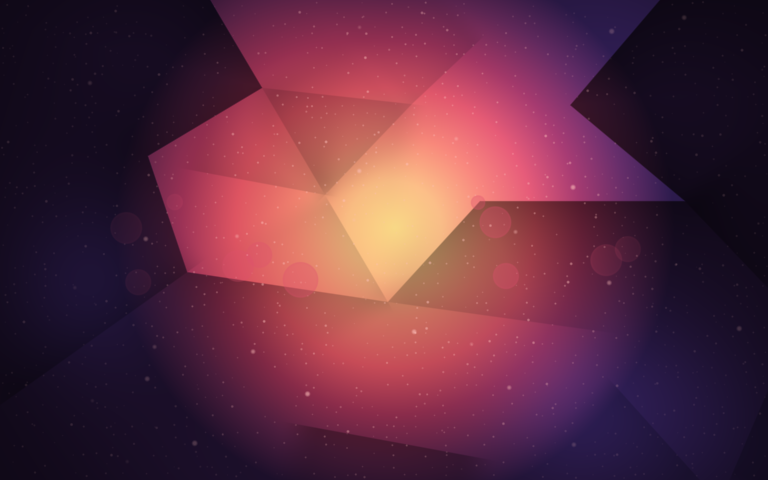
A Shadertoy shader for this background:

```glsl
#define GLOW_CENTER vec2(0.823, 0.525)
#define RAMP_STEP 0.097
#define FACET_FADE 0.26
#define CREASE_FADE 0.12
#define INNER_CREASE 0.13
#define OUTER_CREASE 0.32
#define BOKEH_TINT vec3(0.87, 0.31, 0.43)
#define HAZE_COLOR vec3(0.07, 0.055, 0.16)
#define STAR_COLOR vec3(1.0, 0.76, 0.74)

// Glow colours from the core outward
const vec3 RAMP[7] = vec3[7](
    vec3(0.99, 0.86, 0.52), vec3(0.99, 0.75, 0.51), vec3(0.96, 0.52, 0.44),
    vec3(0.87, 0.33, 0.38), vec3(0.60, 0.19, 0.32), vec3(0.34, 0.13, 0.27),
    vec3(0.12, 0.065, 0.18));

// Outline of the lit facet
const vec2 FACET[9] = vec2[9](
    vec2(0.402, 1.06), vec2(0.546, 0.817), vec2(0.308, 0.675),
    vec2(0.390, 0.433), vec2(0.808, 0.371), vec2(1.0, 0.581),
    vec2(1.427, 0.581), vec2(1.188, 0.781), vec2(1.426, 1.06));

// Fold lines, start and end; the left side is shaded
const vec4 CREASES[12] = vec4[12](
    vec4(0.858, 0.783, 0.546, 0.817), vec4(0.858, 0.783, 1.0, 0.917),
    vec4(0.546, 0.817, 0.677, 0.594), vec4(0.396, 0.646, 0.677, 0.594),
    vec4(0.808, 0.371, 0.677, 0.594), vec4(0.677, 0.594, 0.858, 0.783),
    vec4(0.808, 0.371, 1.25, 0.31), vec4(1.0, 0.046, 0.625, 0.115),
    vec4(1.458, 0.0, 1.28, 0.198), vec4(1.6, 0.187, 1.52, 0.0),
    vec4(0.0, 0.156, 0.39, 0.433), vec4(1.427, 0.581, 1.6, 0.4));

// Bokeh discs: centre and radius
const vec3 DISCS[11] = vec3[11](
    vec3(0.496, 0.446, 0.033), vec3(0.540, 0.469, 0.027),
    vec3(0.626, 0.417, 0.037), vec3(1.032, 0.537, 0.033),
    vec3(1.054, 0.425, 0.027), vec3(1.263, 0.458, 0.033),
    vec3(1.308, 0.481, 0.027), vec3(0.263, 0.525, 0.033),
    vec3(0.288, 0.412, 0.027), vec3(0.364, 0.579, 0.017),
    vec3(0.996, 0.578, 0.015));

vec2 hash2(vec2 p) {
    vec3 q = fract(p.xyx * vec3(0.1031, 0.1030, 0.0973));
    q += dot(q, q.yzx + 33.33);
    return fract((q.xx + q.yz) * q.zy);
}

float blob(vec2 p, vec2 center, float radius) {
    vec2 d = (p - center) / radius;
    return exp(-dot(d, d));
}

float facetDistance(vec2 p) {
    float d = 1e3, side = 1.0;
    for (int i = 0; i < 9; i++) {
        vec2 a = FACET[i], b = FACET[(i + 8) % 9];
        vec2 e = b - a, w = p - a;
        vec2 off = w - e * clamp(dot(w, e) / dot(e, e), 0.0, 1.0);
        d = min(d, dot(off, off));
        bvec3 c = bvec3(p.y >= a.y, p.y < b.y, e.x * w.y > e.y * w.x);
        if (all(c) || all(not(c))) side = -side;
    }
    return side * sqrt(d);
}

// One-sided shadow that fades away from a fold
float creaseShade(vec2 p, vec4 line, float px) {
    vec2 e = line.zw - line.xy, w = p - line.xy;
    float len = length(e), along = dot(w, e) / (len * len);
    float side = (e.x * w.y - e.y * w.x) / len;
    float ends = smoothstep(-0.12, 0.12, along) * smoothstep(1.12, 0.88, along);
    return ends * smoothstep(-px, px, side) * exp(-max(side, 0.0) / CREASE_FADE);
}

vec3 glowColor(float r) {
    vec3 col = RAMP[0];
    for (int i = 1; i < 7; i++)
        col = mix(col, RAMP[i], clamp(r / RAMP_STEP - float(i - 1), 0.0, 1.0));
    return col;
}

// Jittered dots, one per cell, kept where the hash is below density
float stars(vec2 p, float cells, float density, float radius, float px) {
    vec2 id = floor(p * cells), rnd = hash2(id + cells);
    vec2 center = (id + 0.2 + 0.6 * hash2(id + 71.0)) / cells;
    float size = radius * (0.5 + 0.5 * rnd.y);
    float dot1 = smoothstep(size + px, size - px, length(p - center));
    return dot1 * step(rnd.x, density) * (0.3 + 0.7 * rnd.y);
}

void mainImage(out vec4 fragColor, in vec2 fragCoord) {
    float px = 1.0 / iResolution.y;
    vec2 p = fragCoord * px;
    p.x += 0.5 * (1.6 - iResolution.x * px);

    // Radial glow, stretched to the left inside the lit facet
    float d = facetDistance(p), outside = smoothstep(-px, px, d);
    float r = length(p - GLOW_CENTER);
    float stretch = 0.13 * (1.0 - outside) * smoothstep(0.85, 0.45, p.x);
    vec3 col = glowColor(r * (1.0 - stretch));
    col *= mix(1.0, 0.55, smoothstep(0.55, 1.0, r));

    // Facet shadows and folds
    float depth = mix(0.48, 0.17, blob(p, vec2(0.75, 0.27), 0.3));
    col *= 1.0 - outside * depth * exp(-max(d, 0.0) / FACET_FADE);
    for (int i = 0; i < 12; i++)
        col *= 1.0 - (i < 7 ? INNER_CREASE : OUTER_CREASE) * creaseShade(p, CREASES[i], px);

    // Violet haze
    float haze = blob(p, vec2(1.2, 0.17), 0.2) + 0.6 * blob(p, vec2(0.2, 0.4), 0.17)
               + 0.5 * blob(p, vec2(1.45, 0.1), 0.2)
               + (1.0 - outside) * blob(p, vec2(1.3, 0.75), 0.35);
    col += HAZE_COLOR * haze;

    // Bokeh
    float discAlpha = mix(0.42, 0.09, smoothstep(0.2, 0.55, r));
    for (int i = 0; i < 11; i++) {
        float edge = length(p - DISCS[i].xy) - DISCS[i].z;
        float rim = 0.8 + 0.2 * smoothstep(-0.006, 0.0, edge);
        col = mix(col, BOKEH_TINT, discAlpha * rim * smoothstep(px, -px, edge));
    }

    // Star dust, densest in the glow
    float dust = 0.55 * stars(p, 48.0, 0.35, 0.0018, px)
               + 0.7 * stars(p + 3.7, 23.0, 0.3, 0.0026, px)
               + stars(p + 8.1, 9.0, 0.16, 0.005, 1.5 * px);
    col = mix(col, STAR_COLOR, min(dust, 1.0) * mix(0.75, 0.2, smoothstep(0.3, 0.65, r)));

    fragColor = vec4(col, 1.0);
}
```
